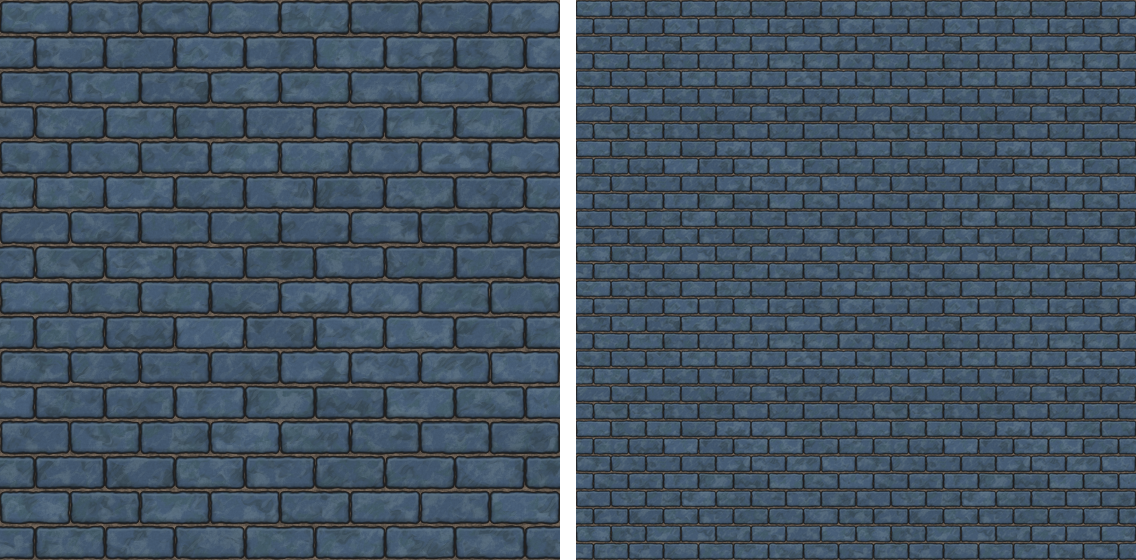
Left, the tile; right, the same tile 2 across and 2 down.
This texture is drawn by a three.js fragment shader. Its source:

```glsl
// Weathered blue brick wall in running bond, 8 bricks across and 16 courses down.
// Each brick is a rounded box with a wavy edge, painted by layered gradient noise
// seeded by its wrapped cell, so the wall tiles on both axes.
varying vec2 vUv;

// Layout, in units of one course height (a brick is 2 by 1)
const vec2 BRICKS = vec2(8.0, 16.0);
const vec2 BRICK_SIZE = vec2(2.0, 1.0);
const vec2 JOINT_HALF = vec2(0.036, 0.070);
const float CORNER = 0.10;
const float WOBBLE = 0.034;
const float SOFT = 0.018;
const float NOISE_PERIOD = 256.0;

// Palette
const vec3 BLUE = vec3(0.268, 0.350, 0.445);
const vec3 PALE = vec3(0.350, 0.430, 0.495);
const vec3 SLATE = vec3(0.225, 0.292, 0.340);
const vec3 TEAL = vec3(0.255, 0.350, 0.385);
const vec3 OUTLINE = vec3(0.125, 0.122, 0.122);
const vec3 MORTAR_DARK = vec3(0.270, 0.245, 0.220);
const vec3 MORTAR_LIGHT = vec3(0.475, 0.420, 0.370);

vec2 hash2(vec2 p) {
  vec3 q = fract(p.xyx * vec3(0.1031, 0.1030, 0.0973));
  q += dot(q, q.yzx + 33.33);
  return fract((q.xx + q.yz) * q.zy);
}

float corner(vec2 cell, vec2 offset, vec2 period) {
  float angle = 6.28318 * hash2(mod(cell, period) + 0.5).x;
  return dot(vec2(cos(angle), sin(angle)), offset);
}

// Gradient noise that wraps after a whole number of cells, about -0.7 to 0.7
float noise(vec2 p, vec2 period) {
  vec2 i = floor(p), f = fract(p);
  vec2 u = f * f * f * (f * (f * 6.0 - 15.0) + 10.0);
  vec2 e = vec2(1.0, 0.0);
  float low = mix(corner(i, f, period), corner(i + e, f - e, period), u.x);
  float high = mix(corner(i + e.yx, f - e.yx, period),
                   corner(i + 1.0, f - 1.0, period), u.x);
  return mix(low, high, u.y);
}

float noise(vec2 p) { return noise(p, vec2(NOISE_PERIOD)); }

float fbm(vec2 p) {
  float sum = 0.0, amp = 0.6;
  for (int i = 0; i < 4; i++) {
    sum += amp * noise(p);
    p = p * 2.03 + 17.3;
    amp *= 0.55;
  }
  return sum;
}

float roundBox(vec2 p, vec2 halfSize, float radius) {
  vec2 q = abs(p) - halfSize + radius;
  return length(max(q, 0.0)) + min(max(q.x, q.y), 0.0) - radius;
}

// Blotched paint: pale clouds, slate stains, teal tint, slanted strokes, grain
vec3 paintBrick(vec2 s, vec2 rnd) {
  vec2 warped = s + 0.22 * vec2(noise(s * 3.1 + 9.0), noise(s * 3.1 + 41.0));
  float cloud = fbm(warped * vec2(1.5, 1.9));
  float stain = fbm(warped * vec2(1.3, 1.8) + 63.0);
  float tint = fbm(warped * 1.6 + 118.0);
  float stroke = noise(vec2(s.x + s.y, (s.y - s.x) * 2.6) * 2.3 + 87.0);
  float grain = noise(s * 13.0) + 0.7 * noise(s * 25.0);

  vec3 col = mix(BLUE, TEAL, 0.75 * smoothstep(-0.02, 0.26, tint + 0.25 * (rnd.x - 0.5)));
  col = mix(col, PALE, 0.80 * smoothstep(-0.06, 0.28, cloud + 0.06 * grain));
  col = mix(col, SLATE, 0.85 * smoothstep(0.05, 0.30, stain + 0.08 * grain));
  col = mix(col, PALE, 0.30 * smoothstep(0.12, 0.30, stroke));
  col = mix(col, BLUE, 0.45 * smoothstep(0.10, 0.28, -stroke));
  return col * (0.95 + 0.10 * rnd.y + 0.055 * grain);
}

void main() {
  // Running bond: even courses shift by half a brick
  vec2 p = vUv * BRICKS * BRICK_SIZE;
  float course = floor(p.y);
  vec2 grid = p / BRICK_SIZE;
  grid.x += 0.5 * (1.0 - mod(course, 2.0));
  vec2 id = mod(floor(grid), BRICKS);
  vec2 local = (fract(grid) - 0.5) * BRICK_SIZE;
  vec2 rnd = hash2(id + 3.7);
  vec2 s = local + 4.0 + 50.0 * hash2(id + 21.3);

  // Distance to the worn brick edge
  float d = roundBox(local, 0.5 * BRICK_SIZE - JOINT_HALF, CORNER);
  d += WOBBLE * (noise(s * 3.0) + 0.55 * noise(s * 8.0 + 31.0));

  // Mortar: gritty bead between dark outlines
  float grit = noise(p * vec2(5.0, 9.0), BRICKS * BRICK_SIZE * vec2(5.0, 9.0));
  grit += 0.6 * noise(p * 18.0, BRICKS * BRICK_SIZE * 18.0);
  vec3 bead = mix(MORTAR_DARK, MORTAR_LIGHT, clamp(0.58 + 0.75 * grit, 0.0, 1.0));
  vec3 mortar = mix(OUTLINE, bead, smoothstep(0.022, 0.056, d));

  // Brick face with a lit upper rim and shaded lower edge
  vec3 face = paintBrick(s, rnd);
  float upward = smoothstep(-0.10, 0.38, local.y);
  float rim = smoothstep(-0.12, -0.055, d) * (1.0 - smoothstep(-0.055, -0.015, d));
  face = mix(face, PALE * 1.08, rim * mix(0.10, 0.55, upward));
  face *= 1.0 - 0.22 * (1.0 - upward) * smoothstep(-0.16, -0.02, d);
  face *= 1.0 - 0.45 * smoothstep(-0.050, 0.005, d);

  vec3 col = mix(mortar, face, 1.0 - smoothstep(-SOFT, SOFT, d));
  gl_FragColor = vec4(col, 1.0);
}
```
